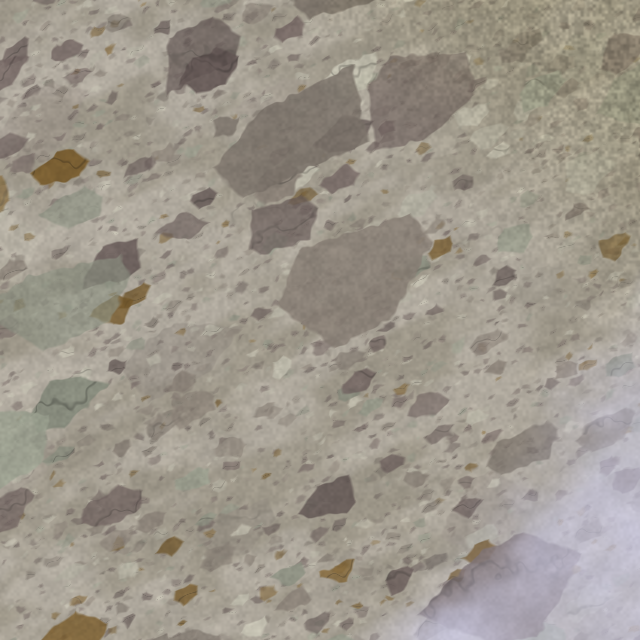
Give the GLSL for this texture, as a WebGL 1 fragment shader.

```glsl
precision highp float;
// Polished conglomerate stone: angular pebbles in a sandy beige matrix.
// Tilted, stretched cell grids hold random convex polygons, layered from
// specks to boulders, then fine grain and a violet sheen at lower right.

uniform vec2 u_resolution;

#define TILT 0.49
#define STRETCH vec2(0.70, 1.25)
#define EDGE_SOFTNESS 0.0022
#define EDGE_WOBBLE 0.007
#define GRAIN 0.13
#define MOTTLE 0.10
#define OCHRE_SHARE 0.13
#define SHEEN 0.75
#define SIDES 6

const vec3 SAND = vec3(0.615, 0.590, 0.535);
const vec3 PALE_SAND = vec3(0.695, 0.670, 0.625);
const vec3 PURPLE = vec3(0.405, 0.355, 0.345);
const vec3 GREY_BROWN = vec3(0.500, 0.465, 0.430);
const vec3 OCHRE = vec3(0.455, 0.345, 0.165);
const vec3 CREAM = vec3(0.745, 0.735, 0.675);
const vec3 SAGE = vec3(0.555, 0.575, 0.515);
const vec3 OLIVE = vec3(0.560, 0.530, 0.410);
const vec3 VIOLET_WHITE = vec3(0.790, 0.785, 0.880);

float hash(vec2 p) {
  p = fract(p * vec2(0.1237, 0.3719) + 0.137);
  p += dot(p, p.yx + 33.37);
  return fract((p.x + p.y) * p.x * 17.31);
}

float noise(vec2 p) {
  vec2 i = floor(p), f = fract(p);
  f = f * f * (3.0 - 2.0 * f);
  return mix(mix(hash(i), hash(i + vec2(1.0, 0.0)), f.x),
             mix(hash(i + vec2(0.0, 1.0)), hash(i + 1.0), f.x), f.y);
}

float layered(vec2 p) {
  float sum = 0.0, weight = 0.5;
  for (int i = 0; i < 4; i++) {
    sum += weight * noise(p);
    p = p * 2.03 + 7.7;
    weight *= 0.5;
  }
  return sum / 0.9375;
}

vec3 pebbleColor(float pick, float ochre) {
  if (pick < ochre) return OCHRE;
  if (pick < 0.42) return PURPLE;
  if (pick < 0.70) return GREY_BROWN;
  return pick < 0.88 ? CREAM : SAGE;
}

// Convex polygon with randomly placed sides, negative inside
float polygon(vec2 p, float radius, vec2 key) {
  float d = -1.0;
  for (int k = 0; k < SIDES; k++) {
    vec2 side = key + float(k) * 3.7;
    float a = (float(k) + 0.7 * hash(side)) * 6.28319 / float(SIDES);
    float reach = radius * mix(0.60, 1.0, hash(side + 51.3));
    d = max(d, dot(p, vec2(cos(a), sin(a))) - reach);
  }
  return d;
}

// Lays one size of pebbles over the colour; p is in tilted canvas units
void addPebbles(inout vec3 col, vec2 p, float cells, float share,
                float ochre, float opacity, float paleness) {
  vec2 wobble = vec2(noise(p * 75.0), noise(p * 75.0 + 31.0)) - 0.5;
  vec2 q = (p + wobble * EDGE_WOBBLE) * cells * STRETCH + cells * 3.1;
  float soft = EDGE_SOFTNESS * cells;
  for (int y = -1; y <= 1; y++) {
    for (int x = -1; x <= 1; x++) {
      vec2 id = floor(q) + vec2(float(x), float(y));
      vec2 key = id + cells * 1.7;
      if (hash(key + 5.1) > share) continue;
      vec2 jitter = vec2(hash(key + 11.9), hash(key + 23.3)) - 0.5;
      vec2 local = q - id - 0.5 - 0.45 * jitter;
      float turn = hash(key + 41.7) - 0.5;
      local += turn * 0.7 * vec2(-local.y, local.x);
      float radius = mix(0.20, 0.46, hash(key + 67.1));
      float d = polygon(local, radius, key);
      float cover = smoothstep(soft, -soft, d);
      vec3 tone = pebbleColor(hash(key + 83.9), ochre);
      tone = mix(tone, mix(PALE_SAND, CREAM, hash(key + 3.3)), paleness);
      tone *= 0.92 + 0.18 * hash(key + 97.0);
      // Dark hairline veins run through some pebbles
      float bend = local.y + 0.12 * sin(local.x * 9.0) + 0.25 * wobble.x;
      float vein = 1.0 - smoothstep(0.0, 0.06, abs(bend - 0.3 * turn));
      tone *= 1.0 - 0.22 * vein * step(0.6, hash(key + 71.0));
      col = mix(col, tone, cover * opacity * mix(0.65, 1.0, hash(key + 19.0)));
    }
  }
}

void main() {
  vec2 uv = gl_FragCoord.xy / u_resolution;
  float c = cos(TILT), s = sin(TILT);
  vec2 p = vec2(c * uv.x + s * uv.y, c * uv.y - s * uv.x) + 2.0;

  // Matrix: soft streaks along the bedding
  float streaks = layered(p * vec2(9.0, 20.0));
  vec3 col = mix(SAND, PALE_SAND, smoothstep(0.28, 0.70, streaks));

  // Faint patches first, then pebbles from fine to coarse
  addPebbles(col, p, 5.5, 0.60, 0.0, 0.50, 0.55);
  addPebbles(col, p, 75.0, 0.30, 0.05, 0.60, 0.15);
  addPebbles(col, p, 40.0, 0.34, 0.07, 0.70, 0.10);
  addPebbles(col, p, 19.0, 0.36, OCHRE_SHARE, 0.85, 0.05);
  addPebbles(col, p, 9.5, 0.38, OCHRE_SHARE, 0.92, 0.0);
  addPebbles(col, p, 4.3, 0.36, 0.0, 0.95, 0.0);

  // Rough olive corner at upper right
  float rough = smoothstep(1.45, 1.95, uv.x + uv.y + 0.2 * streaks);
  col = mix(col, OLIVE, 0.45 * rough);

  // Violet sheen breaking up along a slanted front
  float front = 0.74 * (uv.x - 0.62) - 0.67 * uv.y;
  float cloud = layered(uv * 7.0 + 4.0);
  float sheen = smoothstep(-0.10, 0.09, front + 0.14 * (cloud - 0.5));
  col = mix(col, VIOLET_WHITE, SHEEN * sheen * mix(0.45, 1.25, cloud));

  // Mottling and mineral grain
  float grain = 0.6 * noise(uv * 210.0) + 0.4 * noise(uv * 110.0 + 9.0) - 0.5;
  col *= 1.0 + GRAIN * (1.0 + 2.0 * rough) * (1.0 - 0.5 * sheen) * grain;
  col *= 1.0 + MOTTLE * (layered(p * vec2(28.0, 42.0)) - 0.5);
  gl_FragColor = vec4(clamp(col, 0.0, 1.0), 1.0);
}
```
